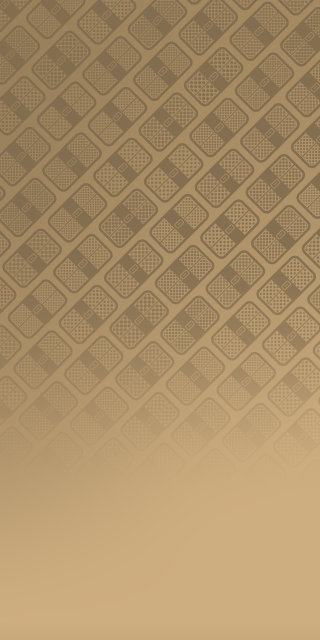
Give the GLSL for this pattern, as a WebGL 2 fragment shader.

```glsl
#version 300 es
precision highp float;
// Diagonal brick lattice of buckled, dotted tiles fading into a tan gradient.

uniform vec2 u_resolution;
out vec4 fragColor;

// Lengths are fractions of the canvas width
const vec2 PITCH = vec2(0.2006, 0.1243);
const vec2 TILE_HALF = vec2(0.0910, 0.0528);
const vec2 LATTICE_ORIGIN = vec2(0.4180, 1.1590);
const float CORNER = 0.021;
const float FRAME = 0.0078;
const float BAND_HALF = 0.0200;
const vec2 CLASP_HALF = vec2(0.0135, 0.0075);

const vec3 TAN_DEEP = vec3(0.635, 0.530, 0.375);
const vec3 TAN_MID = vec3(0.700, 0.585, 0.420);
const vec3 TAN_LIGHT = vec3(0.805, 0.682, 0.502);
const vec3 INK = vec3(0.495, 0.415, 0.305);

float hash(vec2 p) {
    vec3 q = fract(vec3(p.xyx) * 0.1031);
    q += dot(q, q.yzx + 33.33);
    return fract((q.x + q.y) * q.z);
}

float roundedBox(vec2 p, vec2 halfSize, float radius) {
    vec2 d = abs(p) - halfSize + radius;
    return length(max(d, 0.0)) + min(max(d.x, d.y), 0.0) - radius;
}

// Area coverage of a signed distance, one pixel soft
float cover(float d, float px) {
    return clamp(0.5 - d / px, 0.0, 1.0);
}

// Rotate by 45 degrees: x runs up-right, y runs down-right
vec2 toDiagonal(vec2 p) {
    return vec2(p.x + p.y, p.x - p.y) * inversesqrt(2.0);
}

// Dot grid with its own spacing and dot size
float dots(vec2 p, float spacing, float radius, float px) {
    vec2 cell = fract(p / spacing) - 0.5;
    return cover((length(cell) - radius) * spacing, px);
}

// Ink amount of one tile; q is measured from its centre
float tileInk(vec2 q, vec2 id, float px) {
    float box = roundedBox(q, TILE_HALF, CORNER);
    float kind = hash(id);
    float spacing = mix(0.0075, 0.0125, hash(id + 17.0));

    // Dotted panels, each tile with its own weave
    float ink = dots(toDiagonal(q), spacing, mix(0.30, 0.46, kind), px);
    ink *= mix(0.75, 1.0, hash(id + 41.0));

    // Pale margin and seam along the long axis
    float panel = max(box + FRAME + 0.003, 0.0042 - abs(q.y));
    ink *= cover(panel, px);
    ink = max(ink, cover(abs(q.y) - 0.0017, px));

    // Frame and cross band
    ink = max(ink, cover(-box - FRAME, px));
    ink = max(ink, cover(abs(q.x) - BAND_HALF, px));

    // Clasp outline with a short pin
    float clasp = abs(roundedBox(q, CLASP_HALF, 0.003)) - 0.0015;
    float pin = roundedBox(q, vec2(0.0055, 0.0012), 0.001);
    ink *= 1.0 - 0.8 * cover(min(clasp, pin), px);

    return ink * cover(box, px);
}

// Staggered rows of tiles along the up-right diagonal
float latticeInk(vec2 p, float px) {
    vec2 g = toDiagonal(p - LATTICE_ORIGIN) / PITCH;
    float row = floor(g.y + 0.5);
    g.x += 0.5 * mod(row, 2.0);
    vec2 id = vec2(floor(g.x + 0.5), row);
    return tileInk((g - id) * PITCH, id + 50.0, px);
}

// Tan ground, lighter towards the lower right
vec3 ground(vec2 uv) {
    float rise = 1.0 - uv.y + 0.20 * (uv.x - 0.5);
    vec3 tone = mix(TAN_DEEP, TAN_MID, smoothstep(0.0, 0.55, rise));
    tone = mix(tone, TAN_LIGHT, smoothstep(0.42, 0.88, rise));
    float leftShade = (1.0 - smoothstep(0.0, 0.7, uv.x)) * smoothstep(0.0, 0.3, uv.y);
    return tone * (1.0 - 0.05 * leftShade) * (1.0 - 0.03 * smoothstep(0.03, 0.0, uv.y));
}

void main() {
    vec2 uv = gl_FragCoord.xy / u_resolution;
    vec2 p = gl_FragCoord.xy / u_resolution.x;
    float px = 1.0 / u_resolution.x;

    float fade = smoothstep(0.22, 0.64, uv.y);
    vec3 color = mix(ground(uv), INK, latticeInk(p, px) * fade * 0.88);
    fragColor = vec4(color, 1.0);
}
```
